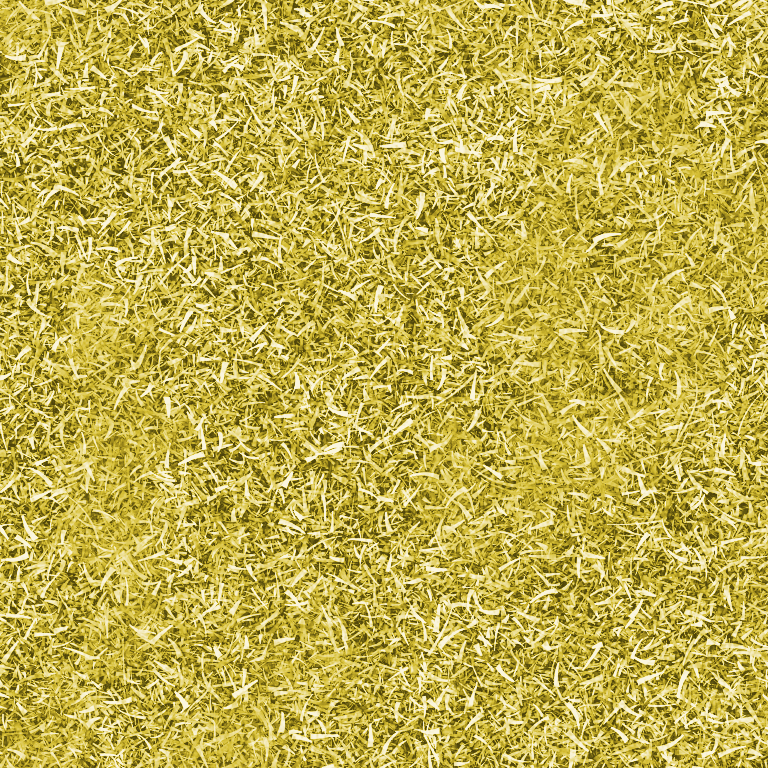
Give the GLSL for this texture, as a Shadertoy shader.

```glsl
// Dry straw and cut grass lying in a thick, tangled mat.
// Layers of fine, nearly straight blades are scattered from the dark bottom to the
// pale top, each casting a thin shadow; a straw ramp colours the resulting tone.

const int LAYERS = 16;
const float LAYER_VISIBILITY = 0.8; // share of a layer left open by the next one
const float PI = 3.14159;

const vec3 GAP    = vec3(0.29, 0.25, 0.04);
const vec3 SHADE  = vec3(0.37, 0.33, 0.06);
const vec3 OLIVE  = vec3(0.62, 0.54, 0.11);
const vec3 STRAW  = vec3(0.83, 0.74, 0.19);
const vec3 WHEAT  = vec3(0.89, 0.82, 0.41);
const vec3 CREAM  = vec3(0.93, 0.88, 0.61);
const vec3 BLEACH = vec3(0.98, 0.96, 0.87);

vec4 hash4(vec2 p) {
    vec4 q = fract(p.xyxy * vec4(0.1031, 0.1030, 0.0973, 0.1099));
    q += dot(q, q.wzxy + 33.33);
    return fract((q.xxyz + q.yzzw) * q.zywx);
}

float valueNoise(vec2 p) {
    vec2 i = floor(p), f = fract(p);
    f = f * f * (3.0 - 2.0 * f);
    float low  = mix(hash4(i).x, hash4(i + vec2(1, 0)).x, f.x);
    float high = mix(hash4(i + vec2(0, 1)).x, hash4(i + vec2(1, 1)).x, f.x);
    return mix(low, high, f.y);
}

float fractalNoise(vec2 p) {
    return 0.55 * valueNoise(p) + 0.3 * valueNoise(p * 2.1 + 17.0)
         + 0.15 * valueNoise(p * 4.3 + 41.0);
}

// Approximate distance to a blade narrowing from root to tip and slightly bent.
float bladeDistance(vec2 p, float halfLength, float halfWidth, float bend) {
    float along = p.x / halfLength;
    float across = abs(p.y - bend * halfLength * (along * along - 0.33));
    float taper = 0.85 - 0.45 * clamp(along, -1.0, 1.0);
    return max(across - halfWidth * taper, abs(p.x) - halfLength);
}

// Lays one blade per grid cell over the tone; sizes are in cells.
float scatterBlades(float tone, vec2 uv, float cell, float seed, vec2 lengths,
                    vec2 widths, vec2 tones, float density, float pixel) {
    vec2 p = uv / cell + seed * vec2(7.37, 3.71);
    vec2 home = floor(p);
    float blur = 0.75 * pixel / cell;
    for (int y = -1; y <= 1; y++)
    for (int x = -1; x <= 1; x++) {
        vec2 id = home + vec2(x, y);
        vec4 place = hash4(id + seed * 31.7 + 50.0);
        vec4 form = hash4(id + seed * 17.3 + 260.0);
        if (place.w > density) continue;

        // Directions lean very slightly towards the horizontal.
        float angle = 2.0 * PI * place.z - 0.06 * sin(4.0 * PI * place.z);
        vec2 axis = vec2(cos(angle), sin(angle));
        vec2 offset = p - id - place.xy;
        vec2 local = vec2(dot(offset, axis), dot(offset, vec2(-axis.y, axis.x)));

        float halfLength = mix(lengths.x, lengths.y, form.x);
        float halfWidth = mix(widths.x, widths.y, form.y);
        float d = bladeDistance(local, halfLength, halfWidth, 0.4 * (form.z - 0.5));

        float shadow = 1.0 - smoothstep(0.0, 0.13, d);
        float cover = 0.88 * (1.0 - smoothstep(-blur, blur, d));
        float bladeTone = mix(tones.x, tones.y, form.w) + 0.1 * local.x / halfLength;
        tone = mix(tone - 0.11 * shadow, bladeTone, cover);
    }
    return tone;
}

float ramp(float a, float b, float t) {
    return clamp((t - a) / (b - a), 0.0, 1.0);
}

vec3 strawColor(float t) {
    vec3 color = mix(GAP, SHADE, ramp(0.0, 0.03, t));
    color = mix(color, OLIVE, ramp(0.03, 0.125, t));
    color = mix(color, STRAW, ramp(0.125, 0.345, t));
    color = mix(color, WHEAT, ramp(0.345, 0.60, t));
    color = mix(color, CREAM, ramp(0.60, 0.795, t));
    return mix(color, BLEACH, ramp(0.795, 0.96, t));
}

// Evens out a bell-shaped spread of tones to the range 0 to 1.
float equalize(float tone, float middle, float deviation) {
    return 1.0 / (1.0 + exp(-1.702 * (tone - middle) / deviation));
}

void mainImage(out vec4 fragColor, in vec2 fragCoord) {
    vec2 uv = fragCoord / iResolution.y;
    float pixel = 1.0 / iResolution.y;

    // Tangled mat, darker with depth
    float tone = 0.05;
    for (int i = 0; i < LAYERS; i++) {
        float seed = float(i) + 1.0;
        float cell = mix(0.011, 0.024, fract(seed * 0.618));
        float height = pow(LAYER_VISIBILITY, float(LAYERS - 1 - i));
        vec2 tones = vec2(0.08, 0.73) + 0.35 * height;
        tone = scatterBlades(tone, uv, cell, seed, vec2(0.3, 0.85),
                             vec2(0.05, 0.15), tones, 1.0, pixel);
    }

    // Sparse long stalks and a few pale flakes
    tone = scatterBlades(tone, uv, 0.045, 21.0, vec2(0.3, 0.8),
                         vec2(0.02, 0.04), vec2(0.5, 0.9), 0.25, pixel);
    tone = scatterBlades(tone, uv, 0.06, 25.0, vec2(0.06, 0.12),
                         vec2(0.03, 0.07), vec2(0.7, 0.9), 0.1, pixel);

    // Fine grain, matted patches and clumps of light and shade
    tone += 0.3 * (valueNoise(uv * 300.0) - 0.5);
    float matted = smoothstep(0.5, 0.75, fractalNoise(uv * 7.0 + 5.0));
    tone = mix(tone, 0.45, 0.35 * matted);
    tone += 0.14 * (fractalNoise(uv * 18.0 + 90.0) - 0.5);

    fragColor = vec4(strawColor(equalize(tone, 0.495, 0.215)), 1.0);
}
```
